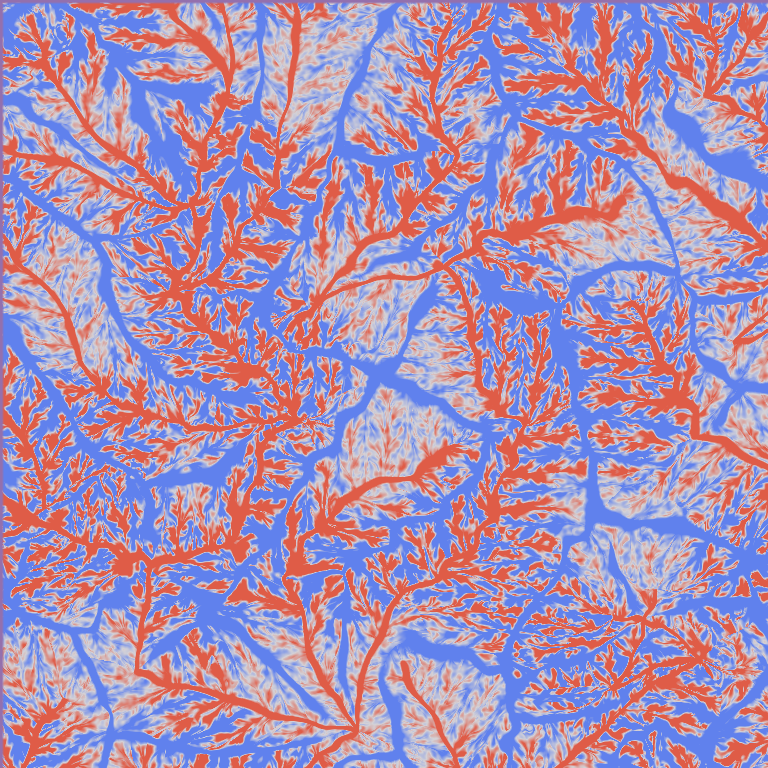
This texture map is drawn by a three.js fragment shader. Its source:

```glsl
varying vec2 vUv;

const vec3 RIDGE_BLUE = vec3(0.375, 0.505, 0.93);
const vec3 VALLEY_RED = vec3(0.875, 0.36, 0.28);
const vec3 SLOPE_GRAY = vec3(0.83, 0.82, 0.84);
const vec3 RIM_PURPLE = vec3(0.58, 0.44, 0.68);
const float BASINS = 6.0;         // trunk streams across the canvas
const float GULLY_CELLS = 11.0;   // wavelet cells of the coarsest gullies
const float WAVES_PER_CELL = 2.0;
const float OCTAVE_STEP = 1.85;
const float BRANCHING = 0.85;     // how far side gullies turn to their valley
const float DOWNSTREAM = 0.8;     // lean of gullies along the trunk
const float TRUNK_WIDTH = 0.0036;
const float RIDGE_WIDTH = 0.0095;
const float RIM_WIDTH = 0.004;
const float TAU = 6.28318;

vec2 hash2(vec2 p) {
  vec3 q = fract(vec3(p.xyx) * vec3(0.1031, 0.1030, 0.0973));
  q += dot(q, q.yzx + 33.33);
  return fract((q.xx + q.yz) * q.zy);
}

float cornerSlope(vec2 cell, vec2 offset) {
  float angle = TAU * hash2(cell + 71.0).x;
  return dot(vec2(cos(angle), sin(angle)), offset);
}

float gradientNoise(vec2 p) {
  vec2 i = floor(p), f = fract(p);
  vec2 u = f * f * f * (f * (f * 6.0 - 15.0) + 10.0);
  vec2 e = vec2(1.0, 0.0);
  float low = mix(cornerSlope(i, f), cornerSlope(i + e, f - e), u.x);
  float high = mix(cornerSlope(i + e.yx, f - e.yx), cornerSlope(i + 1.0, f - 1.0), u.x);
  return mix(low, high, u.y);
}

vec2 spring(vec2 cell) {
  return cell + 0.12 + 0.76 * hash2(cell + 19.0);
}

// Each spring drains to one neighbour, so the segments join into trees.
vec2 outlet(vec2 cell) {
  float pick = floor(4.0 * hash2(cell + 47.0).y);
  return spring(cell + (pick > 2.5 ? vec2(1.0, 0.0) : vec2(pick - 1.0, -1.0)));
}

// Vector from the trunk of a cell to p; also gives the trunk direction.
vec2 fromTrunk(vec2 p, vec2 cell, out vec2 along) {
  vec2 a = spring(cell);
  vec2 trunk = outlet(cell) - a;
  along = normalize(trunk);
  return p - a - trunk * clamp(dot(p - a, trunk) / dot(trunk, trunk), 0.0, 1.0);
}

// Distances to the nearest trunk and divide, and the downhill direction.
void drainage(vec2 p, out float toTrunk, out float toRidge, out vec2 flow) {
  vec2 along, normal = vec2(0.0, 1.0);
  toTrunk = 9.0;
  toRidge = 9.0;
  flow = vec2(0.0, -1.0);
  for (int n = 0; n < 25; n++) {
    vec2 cell = floor(p) + vec2(mod(float(n), 5.0), floor((float(n) + 0.5) / 5.0)) - 2.0;
    vec2 away = fromTrunk(p, cell, along);
    float d = length(away);
    if (d < toTrunk - 0.0001) {
      toTrunk = d;
      normal = away / max(d, 0.001);
      flow = normalize(DOWNSTREAM * along - normal + 0.0001);
    }
  }
  // A divide lies where slopes of clearly different aspect meet.
  for (int n = 0; n < 25; n++) {
    vec2 cell = floor(p) + vec2(mod(float(n), 5.0), floor((float(n) + 0.5) / 5.0)) - 2.0;
    vec2 away = fromTrunk(p, cell, along);
    float d = length(away);
    float turn = length(away / max(d, 0.001) - normal);
    float edge = (d - toTrunk) / max(turn, 0.1) + 0.3 * (1.0 - smoothstep(0.25, 0.75, turn));
    toRidge = min(toRidge, edge);
  }
}

// Cosine and sine of stripes that run along the flow.
vec2 gullies(vec2 p, vec2 across) {
  vec2 wave = vec2(0.0);
  float total = 0.001;
  for (int j = -1; j <= 1; j++) {
    for (int i = -1; i <= 1; i++) {
      vec2 cell = floor(p) + vec2(float(i), float(j));
      vec2 d = p - cell - 0.1 - 0.8 * hash2(cell);
      float w = max(0.0, 1.0 - dot(d, d) / 1.21);
      w *= w;
      float phase = TAU * WAVES_PER_CELL * dot(d, across);
      wave += w * vec2(cos(phase), sin(phase));
      total += w;
    }
  }
  wave /= total;
  return wave / max(length(wave), 0.3);
}

void main() {
  // Bend the drainage grid
  vec2 p = vUv * BASINS + 3.0;
  p += 0.45 * vec2(gradientNoise(p * 0.8), gradientNoise(p * 0.8 + 31.0));
  p += 0.09 * vec2(gradientNoise(p * 4.0 + 9.0), gradientNoise(p * 4.0 + 53.0));
  float toTrunk, toRidge;
  vec2 flow;
  drainage(p, toTrunk, toRidge, flow);
  toTrunk /= BASINS;
  toRidge /= BASINS;

  // Branching gullies, each octave fed by the slopes of the one before
  float dissection = smoothstep(-0.28, 0.22, gradientNoise(vUv * 5.0 + 12.0));
  float fineness = smoothstep(-0.25, 0.3, gradientNoise(vUv * 3.0 + 40.0));
  vec3 weights = mix(vec3(1.0, 0.65, 0.4), vec3(0.6, 0.9, 0.65), fineness);
  float curvature = 0.0;
  float cells = GULLY_CELLS;
  for (int k = 0; k < 3; k++) {
    vec2 across = vec2(-flow.y, flow.x);
    vec2 wave = gullies(vUv * cells + 17.0 * float(k), across);
    curvature += wave.x * (k == 0 ? weights.x : k == 1 ? weights.y : weights.z);
    flow = normalize(flow - BRANCHING * wave.y * across);
    cells *= OCTAVE_STEP;
  }
  curvature *= mix(0.42, 1.75, dissection);
  curvature += 0.6 * gradientNoise(vUv * 75.0) + 0.5 * gradientNoise(vUv * 140.0);
  curvature += mix(0.25, -0.3, toTrunk / (toTrunk + toRidge + 0.001));

  // Main divides and trunk streams
  float width = RIDGE_WIDTH * (1.0 + 1.2 * gradientNoise(vUv * 22.0));
  float divide = 1.0 - smoothstep(0.3 * width, width, toRidge);
  curvature = mix(curvature, -1.4, divide * smoothstep(0.008, 0.03, toTrunk));
  float stream = 1.0 - smoothstep(0.5 * TRUNK_WIDTH, 1.6 * TRUNK_WIDTH, toTrunk);
  curvature = mix(curvature, 1.5, stream);

  // Diverging colour ramp and rim
  vec3 extreme = curvature > 0.0 ? VALLEY_RED : RIDGE_BLUE;
  vec3 color = mix(SLOPE_GRAY, extreme, min(abs(curvature), 1.0));
  float inset = min(vUv.x, 1.0 - vUv.y);
  color = mix(RIM_PURPLE, color, smoothstep(0.5 * RIM_WIDTH, 1.5 * RIM_WIDTH, inset));
  gl_FragColor = vec4(color, 1.0);
}
```
